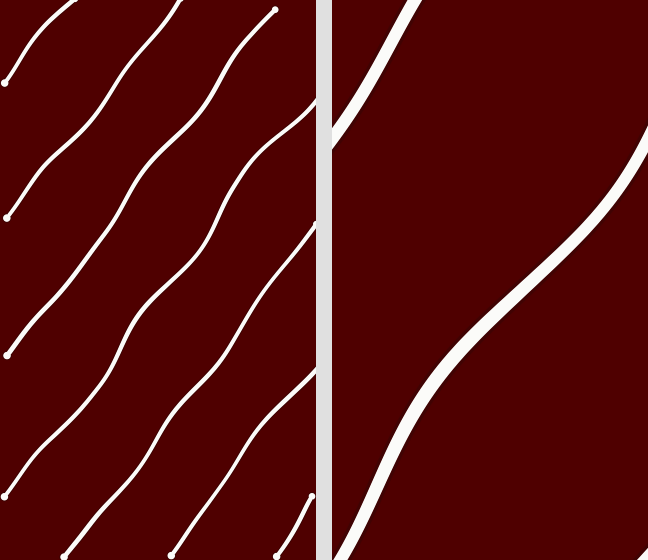
Left: the whole. Right: its middle third, enlarged.
This pattern is drawn by a WebGL 2 fragment shader. Its source:

```glsl
#version 300 es
precision highp float;
// Hand-drawn white diagonal strokes with rounded ends on a deep maroon ground.

uniform vec2 u_resolution;
out vec4 outColor;

const vec3 MAROON = vec3(0.31, 0.0, 0.0);
const vec3 RIM = vec3(0.25, 0.01, 0.01);
const vec3 CHALK = vec3(0.985, 0.985, 0.975);

const vec2 ALONG = vec2(0.61, 0.7924);    // stroke direction, up and right
const vec2 ACROSS = vec2(0.7924, -0.61);  // from one stroke to the next
const float FIRST = 0.172;                // offset of the first stroke
const float SPACING = 0.266;
const float LAST_BAND = 6.0;

float hash(vec2 p) {
  return fract(sin(dot(p, vec2(127.1, 311.7))) * 43758.5453);
}

vec2 gradientAt(vec2 cell) {
  float angle = 6.2832 * hash(cell);
  return vec2(cos(angle), sin(angle));
}

float gradientNoise(vec2 p) {
  vec2 i = floor(p), f = fract(p);
  vec2 w = f * f * f * (f * (f * 6.0 - 15.0) + 10.0);
  vec2 e = vec2(1.0, 0.0);
  float low = mix(dot(gradientAt(i), f),
                  dot(gradientAt(i + e.xy), f - e.xy), w.x);
  float high = mix(dot(gradientAt(i + e.yx), f - e.yx),
                   dot(gradientAt(i + e.xx), f - e.xx), w.x);
  return mix(low, high, w.y);
}

// Start and end of a stroke, measured along it, inside a canvas 1 by height.
vec2 strokeSpan(float band, float offset, float height) {
  float inset = 0.009 + 0.016 * hash(vec2(band, 4.0));
  vec2 base = ACROSS * offset + vec2(0.0, height);
  vec2 enter = (vec2(inset) - base) / ALONG;
  vec2 leave = (vec2(1.0, height) - base) / ALONG;
  float overshoot = mod(band, 5.0) == 2.0 ? -0.035 : 0.015;
  return vec2(max(enter.x, enter.y), min(leave.x, leave.y) + overshoot);
}

// Sideways drift of the hand, settling to zero at the start.
float drift(float t, float start, float band) {
  float sway = gradientNoise(vec2(t * 2.5, band * 7.37 + 0.4));
  return 0.07 * sway * smoothstep(0.0, 0.25, t - start);
}

// Signed distance to one stroke; pos holds (along, across).
float strokeDistance(vec2 pos, float band, float height) {
  float offset = FIRST + SPACING * band;
  vec2 span = strokeSpan(band, offset, height);
  float t = clamp(pos.x, span.x, span.y);
  float center = drift(t, span.x, band);
  float slope = (drift(t + 0.005, span.x, band) - center) / 0.005;
  vec2 delta = pos - vec2(t, offset + center);
  delta.y *= inversesqrt(1.0 + slope * slope);

  float halfWidth = 0.0066 + 0.002 * gradientNoise(vec2(t * 3.0, band * 3.7));
  float line = length(delta) - halfWidth;

  // Blobs where the pen was set down and lifted.
  vec2 first = vec2(span.x, offset);
  vec2 last = vec2(span.y, offset + drift(span.y, span.x, band));
  float blobs = min(length(pos - first) - 0.0118, length(pos - last) - 0.0105);
  return min(line, blobs);
}

void main() {
  vec2 uv = gl_FragCoord.xy / u_resolution.x;
  float height = u_resolution.y / u_resolution.x;
  float pixel = 1.0 / u_resolution.x;

  // Rotate about the top left corner, then find the nearest stroke.
  vec2 corner = uv - vec2(0.0, height);
  vec2 pos = vec2(dot(corner, ALONG), dot(corner, ACROSS));
  float band = clamp(round((pos.y - FIRST) / SPACING), 0.0, LAST_BAND);
  float d = strokeDistance(pos, band, height);

  // Ground, thin dark rim, then the stroke itself.
  float rim = 1.0 - smoothstep(0.0025, 0.0045, d);
  float ink = 1.0 - smoothstep(-0.6 * pixel, 0.6 * pixel, d);
  vec3 color = mix(MAROON, RIM, rim);
  outColor = vec4(mix(color, CHALK, ink), 1.0);
}
```
